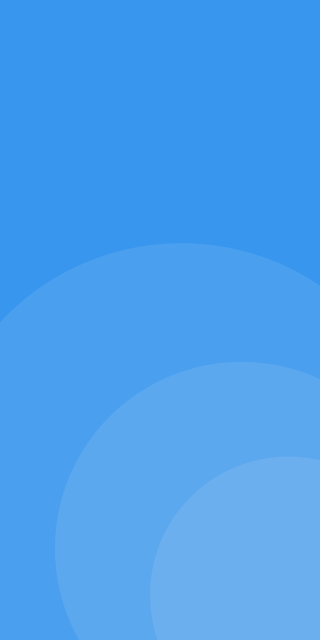
Give the GLSL for this background, as a Shadertoy shader.

```glsl
// Flat blue field with three translucent discs stepping toward the lower right.
// Each disc is a circle distance function that lays one more pale veil
// over whatever lies beneath it; lengths are in canvas widths.

// Coverage of a disc, smoothed over one pixel
float discCoverage(vec2 p, vec2 center, float radius, float pixel) {
    float dist = length(p - center) - radius;
    return clamp(0.5 - dist / pixel, 0.0, 1.0);
}

void mainImage(out vec4 fragColor, in vec2 fragCoord) {
    float pixel = 1.0 / iResolution.x;
    vec2 p = fragCoord * pixel;

    // Center in xy, radius in z, from largest to smallest
    vec3 discs[3] = vec3[3](
        vec3(0.567, 0.467, 0.773),
        vec3(0.755, 0.286, 0.583),
        vec3(0.901, 0.141, 0.432)
    );

    // Stack the veils over the base blue
    vec3 color = vec3(0.221, 0.589, 0.934);
    vec3 veil = vec3(0.95);
    for (int i = 0; i < 3; i++) {
        float cover = discCoverage(p, discs[i].xy, discs[i].z, pixel);
        color = mix(color, veil, 0.1 * cover);
    }

    fragColor = vec4(color, 1.0);
}
```
